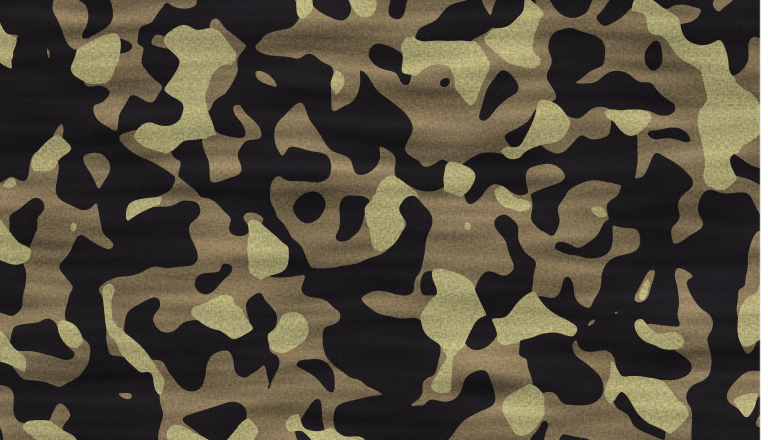
Reproduce this pattern procedurally as a WebGL 1 fragment shader.

```glsl
precision highp float;

uniform vec2 u_resolution;

// Colours
const vec3 BLACK_CLOTH = vec3(0.108, 0.100, 0.112);
const vec3 BROWN = vec3(0.470, 0.410, 0.305);
const vec3 GREEN = vec3(0.650, 0.625, 0.438);
const vec3 MARGIN = vec3(1.0);

// Sizes are frequencies per canvas height
const float STRAND_FREQ = 5.6;
const float STRAND_WIDTH = 0.162;
const float CREASE_ROUND = 0.003; // rounds the ridge of each strand
const float LUMP_FREQ = 13.0;
const float LUMP_AMOUNT = 0.36;
const float GAP_FREQ = 3.6;
const float GAP_AMOUNT = 0.36;    // breaks the strands into islands
const float BLOB_FREQ = 6.6;
const float BLOB_LEVEL = 0.235;
const float BLOB_CLING = 0.8;     // how strongly green follows brown
const float WARP_FREQ = 9.0;
const float WARP_AMOUNT = 0.032;
const float BROWN_FOLDS = 0.42;
const float GREEN_FOLDS = 0.22;
const float THREAD_FREQ = 250.0;
const float THREAD_AMOUNT = 0.16;
const float MARGIN_START = 0.9896;

float hash(vec2 p) {
  vec3 q = fract(p.xyx * 0.1031);
  q += dot(q, q.yzx + 33.33);
  return fract((q.x + q.y) * q.z);
}

vec2 gradientAt(vec2 cell) {
  vec2 g = vec2(hash(cell + 17.0), hash(cell + 71.0)) - 0.5;
  return g * inversesqrt(dot(g, g) + 1e-5);
}

// Gradient noise, centred on zero
float noise(vec2 p) {
  vec2 i = floor(p);
  vec2 f = p - i;
  vec2 u = f * f * f * (f * (f * 6.0 - 15.0) + 10.0);
  vec2 e = vec2(1.0, 0.0);
  float a = dot(gradientAt(i), f);
  float b = dot(gradientAt(i + e), f - e);
  float c = dot(gradientAt(i + e.yx), f - e.yx);
  float d = dot(gradientAt(i + e.xx), f - e.xx);
  return mix(mix(a, b, u.x), mix(c, d, u.x), u.y);
}

vec2 turn(vec2 p) {
  return vec2(0.8 * p.x - 0.6 * p.y, 0.6 * p.x + 0.8 * p.y);
}

// Two turned layers hide the lattice
float layered(vec2 p, float weight) {
  return noise(p) + weight * noise(turn(p) * 1.73 + 37.4);
}

// Positive inside the branching brown strands
float strandField(vec2 p) {
  float n = layered(p * STRAND_FREQ + 20.3, 0.45);
  float ridge = sqrt(n * n + CREASE_ROUND);
  float lumps = noise(turn(p) * LUMP_FREQ + 55.0);
  float gaps = noise(turn(p) * GAP_FREQ + 402.0);
  return STRAND_WIDTH - ridge + LUMP_AMOUNT * lumps + GAP_AMOUNT * gaps;
}

// Brown field in x, green field in y
vec2 camouflage(vec2 p) {
  vec2 warp = vec2(noise(p * WARP_FREQ + 300.0), noise(p * WARP_FREQ + 340.0));
  vec2 q = p + WARP_AMOUNT * warp;
  float strand = strandField(q);
  float blob = layered(q * BLOB_FREQ + 91.7, 0.45);
  float cling = BLOB_CLING * clamp(strand, -0.3, 0.08);
  return vec2(strand, blob + cling - BLOB_LEVEL);
}

// Long horizontal creases in the cloth
float folds(vec2 p) {
  float y = p.y + 0.03 * noise(p * 2.0 + 8.0);
  return noise(vec2(p.x * 2.2, y * 17.0) + 130.0)
       + 0.7 * noise(vec2(p.x * 5.0, y * 38.0) + 170.0);
}

// Fine woven threads, running both ways
float threads(vec2 p) {
  vec2 q = p * THREAD_FREQ;
  return noise(vec2(q.x * 0.4, q.y) + 210.3)
       + noise(vec2(q.x, q.y * 0.5) + 260.3);
}

void main() {
  float pixel = 1.0 / u_resolution.y;
  vec2 p = gl_FragCoord.xy * pixel;

  // Edges one pixel wide, from the local slope of each field
  vec2 field = camouflage(p);
  vec2 dx = camouflage(p + vec2(pixel, 0.0)) - field;
  vec2 dy = camouflage(p + vec2(0.0, pixel)) - field;
  vec2 slope = sqrt(dx * dx + dy * dy) + 1e-4;
  vec2 mask = clamp(field / slope + 0.5, 0.0, 1.0);
  vec3 color = mix(BLACK_CLOTH, BROWN, mask.x);
  color = mix(color, GREEN, mask.y);

  // Cloth relief
  float foldAmount = mix(BROWN_FOLDS, GREEN_FOLDS, mask.y);
  color *= 1.0 + foldAmount * folds(p) + THREAD_AMOUNT * threads(p);

  // Bare strip on the right
  float edge = p.x - MARGIN_START * u_resolution.x * pixel;
  color = mix(color, MARGIN, smoothstep(-pixel, pixel, edge));

  gl_FragColor = vec4(color, 1.0);
}
```
